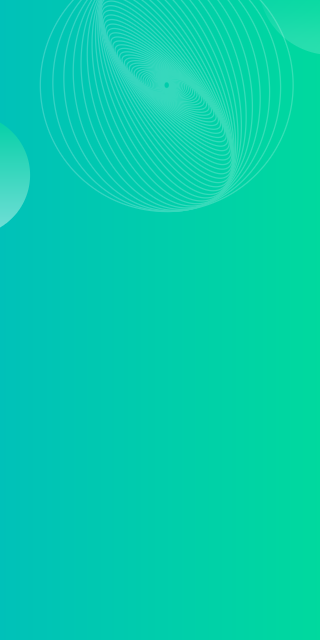
Give the GLSL for this background, as a Shadertoy shader.

```glsl
// Teal to green backdrop with two soft gradient discs and a spirograph of rings.
// Each ring is the previous one squeezed along x and then turned a little, so
// the whole family comes from powers of one matrix applied to a circle.

// Canvas units: width 1, height 2, origin at the lower left.
const vec2 CANVAS = vec2(1.0, 2.0);

const vec3 TEAL = vec3(0.0, 0.757, 0.725);
const vec3 GREEN = vec3(0.0, 0.850, 0.620);
const vec3 WHITE = vec3(1.0);

const vec2 RING_CENTER = vec2(0.521, 1.734);
const float RING_RADIUS = 0.395;
const int RING_COUNT = 80;
const float RING_SQUEEZE = 0.9;
const float RING_TURN = 0.0873;
const float LINE_WIDTH = 0.0040;
const float LINE_ALPHA = 0.21;
const vec2 HOLE_SIZE = vec2(0.0068, 0.0088);

const vec2 LEFT_CENTER = vec2(-0.096, 1.453);
const float LEFT_RADIUS = 0.190;
const vec3 LEFT_TOP = vec3(0.02, 0.815, 0.655);
const vec3 LEFT_BOTTOM = vec3(0.43, 0.870, 0.835);

const vec2 CORNER_CENTER = vec2(1.036, 2.057);
const float CORNER_RADIUS = 0.229;
const float CORNER_ALPHA = 0.16;

// Antialiased coverage of a shape from its signed distance.
float coverage(float dist, float pixel) {
    return clamp(0.5 - dist / pixel, 0.0, 1.0);
}

float disc(vec2 p, vec2 center, float radius, float pixel) {
    return coverage(length(p - center) - radius, pixel);
}

// Union of all ring strokes, with a small opening at the center.
float spirograph(vec2 p, float pixel) {
    vec2 local = p - RING_CENTER;
    float c = cos(RING_TURN), s = sin(RING_TURN);
    mat2 unsqueeze = mat2(1.0 / RING_SQUEEZE, 0.0, 0.0, 1.0);
    mat2 undoStep = unsqueeze * mat2(c, -s, s, c);
    mat2 toCircle = mat2(1.0);
    float gap = 1.0;

    for (int i = 0; i < RING_COUNT; i++) {
        vec2 q = toCircle * local;
        float radius = max(length(q), 1e-5);
        // Dividing by the gradient keeps the stroke width even.
        float slope = max(length((q / radius) * toCircle), 1e-5);
        float dist = abs(radius - RING_RADIUS) / slope;
        gap *= 1.0 - coverage(dist - 0.5 * LINE_WIDTH, pixel);
        toCircle = undoStep * toCircle;
    }

    float hole = (length(local / HOLE_SIZE) - 1.0) * HOLE_SIZE.x;
    return (1.0 - gap) * (1.0 - coverage(hole, pixel));
}

void mainImage(out vec4 fragColor, in vec2 fragCoord) {
    vec2 p = fragCoord / iResolution.xy * CANVAS;
    float pixel = CANVAS.y / iResolution.y;

    // Horizontal backdrop
    vec3 color = mix(TEAL, GREEN, p.x);

    // Corner disc, fading out upward
    float cornerFade = smoothstep(2.02, 1.83, p.y);
    float corner = disc(p, CORNER_CENTER, CORNER_RADIUS, pixel);
    color = mix(color, WHITE, corner * CORNER_ALPHA * mix(0.25, 1.0, cornerFade));

    // Left disc, lighter toward its base
    float drop = clamp((1.625 - p.y) / 0.335, 0.0, 1.0);
    float left = disc(p, LEFT_CENTER, LEFT_RADIUS, pixel);
    color = mix(color, mix(LEFT_TOP, LEFT_BOTTOM, drop), left);

    // Ring strokes
    color = mix(color, WHITE, LINE_ALPHA * spirograph(p, pixel));

    fragColor = vec4(color, 1.0);
}
```
